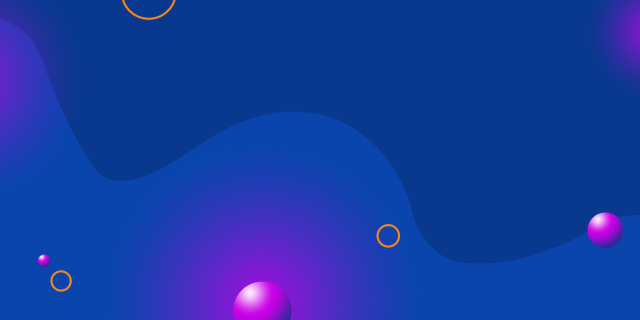
Give the GLSL for this background, as a WebGL 2 fragment shader.

```glsl
#version 300 es
precision highp float;
// Abstract blue background: a bright wave over a darker field, lit by soft
// purple glows and scattered with orange rings and glossy magenta spheres.
// The wave is a cubic Hermite curve; the rest is built from circle distances.

uniform vec2 u_resolution;
out vec4 fragColor;

const vec3 DEEP_BLUE   = vec3(0.035, 0.220, 0.560);
const vec3 BRIGHT_BLUE = vec3(0.040, 0.270, 0.680);
const vec3 GLOW_PURPLE = vec3(0.660, 0.045, 0.880);
const vec3 RING_ORANGE = vec3(0.960, 0.520, 0.120);
const vec3 HIGHLIGHT   = vec3(1.000, 0.960, 1.000);
const vec3 MAGENTA     = vec3(0.790, 0.000, 0.900);
const vec3 SHADE       = vec3(0.170, 0.160, 0.600);

// Wave knots: x, height, slope (all lengths are in canvas heights)
const int KNOTS = 15;
const vec3 WAVE[KNOTS] = vec3[KNOTS](
    vec3(0.000, 0.940, -0.35), vec3(0.104, 0.870, -1.30),
    vec3(0.161, 0.734, -2.50), vec3(0.286, 0.487, -1.50),
    vec3(0.378, 0.435,  0.00), vec3(0.651, 0.565,  0.62),
    vec3(0.914, 0.651,  0.00), vec3(1.146, 0.568, -0.85),
    vec3(1.268, 0.401, -2.30), vec3(1.294, 0.318, -3.00),
    vec3(1.333, 0.245, -1.20), vec3(1.510, 0.177,  0.00),
    vec3(1.771, 0.242,  0.43), vec3(1.914, 0.315,  0.35),
    vec3(2.000, 0.328,  0.00));

// Circles: centre x, centre y, radius
const vec3 GLOWS[3] = vec3[3](
    vec3(0.820, 0.057, 0.495), vec3(-0.130, 0.753, 0.390), vec3(2.044, 0.901, 0.208));
const vec3 RINGS[3] = vec3[3](
    vec3(0.465, 1.026, 0.0846), vec3(1.2135, 0.263, 0.0335), vec3(0.191, 0.122, 0.0300));
const vec3 SPHERES[3] = vec3[3](
    vec3(0.820, 0.029, 0.0911), vec3(1.892, 0.280, 0.0560), vec3(0.138, 0.185, 0.0195));

// Height and slope of the Hermite segment between knots a and b
vec2 hermite(vec3 a, vec3 b, float x) {
    float span = b.x - a.x;
    float t = clamp((x - a.x) / span, 0.0, 1.0);
    float rise = b.y - a.y;
    float c2 = 3.0 * rise - span * (2.0 * a.z + b.z);
    float c3 = span * (a.z + b.z) - 2.0 * rise;
    float height = a.y + t * (span * a.z + t * (c2 + t * c3));
    float slope = a.z + t * (2.0 * c2 + 3.0 * t * c3) / span;
    return vec2(height, slope);
}

// Approximate signed distance to the wave, negative below it
float waveDistance(vec2 p) {
    vec2 curve = hermite(WAVE[0], WAVE[1], p.x);
    for (int i = 1; i < KNOTS - 1; i++) {
        if (p.x >= WAVE[i].x) curve = hermite(WAVE[i], WAVE[i + 1], p.x);
    }
    return (p.y - curve.x) / sqrt(1.0 + curve.y * curve.y);
}

float circleDistance(vec2 p, vec3 circle) {
    return length(p - circle.xy) - circle.z;
}

// Antialiased coverage of the region where d is negative
float coverage(float d, float pixel) {
    return clamp(0.5 - d / pixel, 0.0, 1.0);
}

float glowStrength(vec2 p, vec3 glow) {
    return pow(max(1.0 - length(p - glow.xy) / glow.z, 0.0), 1.4);
}

// Gradient spreading from an off-centre highlight
vec3 sphereColor(vec2 p, vec3 sphere) {
    vec2 local = (p - sphere.xy) / sphere.z;
    float d = length(local - vec2(-0.42, 0.62));
    vec3 lit = mix(HIGHLIGHT, MAGENTA, smoothstep(-0.1, 0.85, d));
    return mix(lit, SHADE, smoothstep(0.75, 1.75, d));
}

void main() {
    vec2 p = gl_FragCoord.xy / u_resolution.y;
    float pixel = 1.0 / u_resolution.y;

    // Field and wave
    vec3 color = mix(DEEP_BLUE, BRIGHT_BLUE, coverage(waveDistance(p), pixel));

    // Soft glows
    for (int i = 0; i < 3; i++) {
        color = mix(color, GLOW_PURPLE, glowStrength(p, GLOWS[i]));
    }

    // Thin rings
    const float HALF_STROKE = 0.0033;
    for (int i = 0; i < 3; i++) {
        float d = abs(circleDistance(p, RINGS[i])) - HALF_STROKE;
        color = mix(color, RING_ORANGE, coverage(d, pixel));
    }

    // Glossy spheres
    for (int i = 0; i < 3; i++) {
        float mask = coverage(circleDistance(p, SPHERES[i]), pixel);
        color = mix(color, sphereColor(p, SPHERES[i]), mask);
    }

    fragColor = vec4(color, 1.0);
}
```
